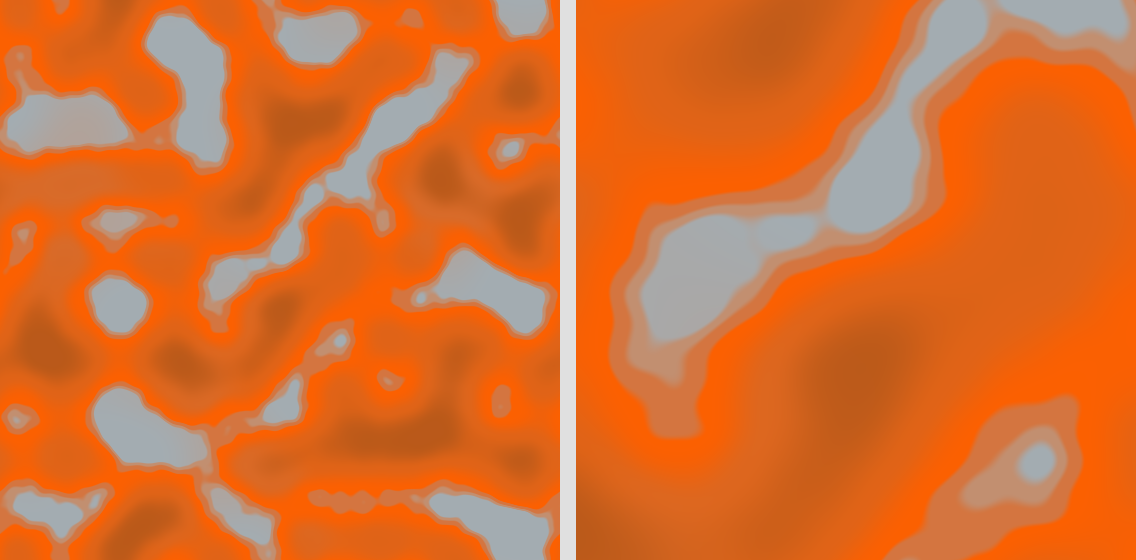
Left, the full canvas; right, a detail of the centre.
This texture is drawn by a Shadertoy shader. Its source:

```glsl
const float PATCH_CELLS = 7.0;    // whole repeats across the canvas
const float WOBBLE_CELLS = 30.0;
const float TINT_CELLS = 4.0;
const float WOBBLE = 0.075;       // raggedness of the patch outlines
const float RIM_LEVEL = 0.125;    // height where the worn rim starts
const float FADE_LEVEL = 0.185;   // height where the rim turns paler
const float BARE_LEVEL = 0.225;   // height where bare metal shows
const float EDGE_SOFT = 0.011;

const vec3 VIVID_ORANGE = vec3(0.985, 0.375, 0.005);
const vec3 RUST_ORANGE = vec3(0.880, 0.390, 0.090);
const vec3 DEEP_RUST = vec3(0.730, 0.350, 0.100);
const vec3 DUSTY_ORANGE = vec3(0.835, 0.430, 0.190);
const vec3 RIM_TAN = vec3(0.830, 0.460, 0.250);
const vec3 RIM_PALE = vec3(0.760, 0.560, 0.440);
const vec3 COOL_GREY = vec3(0.640, 0.675, 0.695);
const vec3 WARM_GREY = vec3(0.695, 0.635, 0.600);

uint hash(uvec3 v) {
    v = v * 1664525u + 1013904223u;
    v.x += v.y * v.z;
    v.y += v.z * v.x;
    v.z += v.x * v.y;
    v ^= v >> 16u;
    v.x += v.y * v.z;
    return v.x ^ (v.x >> 15u);
}

// One of sixteen unit directions for a wrapped lattice point
vec2 gradient(vec2 cell, float period, uint seed) {
    uvec2 wrapped = uvec2(mod(cell, period));
    float angle = float(hash(uvec3(wrapped, seed)) & 15u) * 0.392699;
    return vec2(cos(angle), sin(angle));
}

// Gradient noise that repeats over the unit square
float tileNoise(vec2 uv, float period, uint seed) {
    vec2 p = uv * period;
    vec2 cell = floor(p);
    vec2 f = p - cell;
    vec2 w = f * f * f * (f * (f * 6.0 - 15.0) + 10.0);
    vec2 e = vec2(1.0, 0.0);
    float a = dot(gradient(cell, period, seed), f);
    float b = dot(gradient(cell + e.xy, period, seed), f - e.xy);
    float c = dot(gradient(cell + e.yx, period, seed), f - e.yx);
    float d = dot(gradient(cell + e.xx, period, seed), f - e.xx);
    return mix(mix(a, b, w.x), mix(c, d, w.x), w.y);
}

float above(float level, float height) {
    return smoothstep(level - EDGE_SOFT, level + EDGE_SOFT, height);
}

void mainImage(out vec4 fragColor, in vec2 fragCoord) {
    vec2 uv = fragCoord / iResolution.xy;

    // Smooth relief, plus a ragged copy for the outlines
    float relief = tileNoise(uv, PATCH_CELLS, 11u);
    float ragged = relief + WOBBLE * tileNoise(uv, WOBBLE_CELLS, 5u);
    float tint = tileNoise(uv, TINT_CELLS, 23u);

    // Rust: vivid beside the patches, darker in the hollows
    float depth = RIM_LEVEL - mix(relief, ragged, 0.3);
    vec3 color = mix(VIVID_ORANGE, RUST_ORANGE, smoothstep(0.02, 0.27, depth));
    color = mix(color, DUSTY_ORANGE,
                0.7 * smoothstep(0.05, 0.4, tint) * smoothstep(0.05, 0.25, depth));
    color = mix(color, DEEP_RUST, smoothstep(0.26, 0.62, depth));

    // Stepped rim around flat bare metal
    vec3 metal = mix(COOL_GREY, WARM_GREY, smoothstep(-0.1, 0.4, tint));
    color = mix(color, RIM_TAN, above(RIM_LEVEL, ragged));
    color = mix(color, RIM_PALE, above(FADE_LEVEL, ragged));
    color = mix(color, metal, above(BARE_LEVEL, ragged));

    fragColor = vec4(color, 1.0);
}
```
